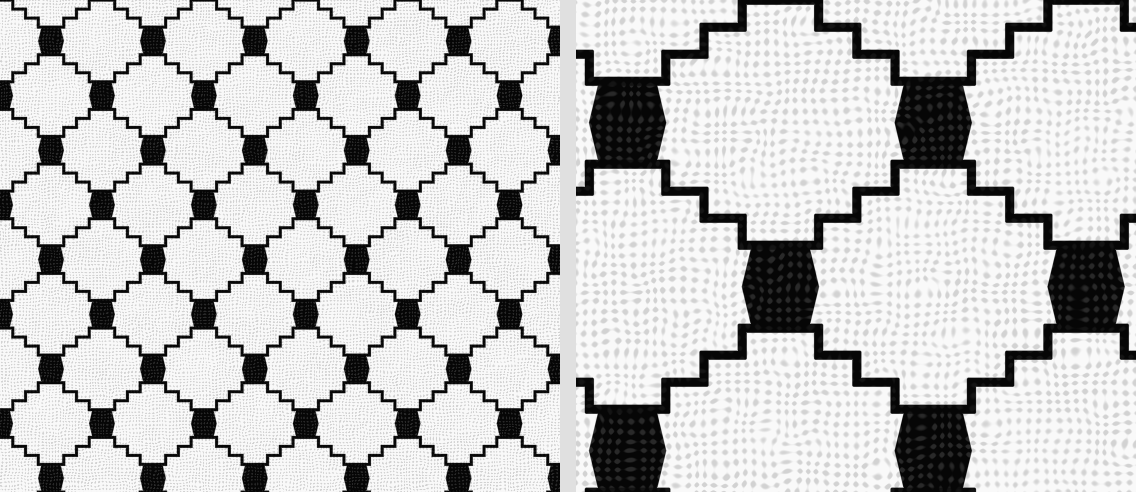
Left, the full canvas; right, a detail of the centre.
Give the GLSL for this pattern, as a WebGL 2 fragment shader.

```glsl
#version 300 es
precision highp float;
// Stepped black lattice joined by solid hexagons, on white woven canvas.

#define CELL vec2(0.2071, 0.2222)    // repeat size, in canvas heights
#define ORIGIN vec2(0.1037, 0.0280)  // centre of one hexagon
#define BAR_HEIGHT 0.0281            // hexagon centre to its flat edge
#define HEX_HALF_WIDTH 0.0262
#define HEX_SLOPE 0.24               // narrowing towards the flat edges
#define LINE_HALF 0.0031
#define CORNER 0.0012
#define THREADS 147.0                // weave threads per canvas height
#define PAPER_SHADE 0.15
#define INK_SHINE 0.14

uniform vec2 u_resolution;
out vec4 outColor;

const float TAU = 6.2831853;
const vec3 PAPER = vec3(0.975);
const vec3 INK = vec3(0.022);

float hash(vec2 p) {
    vec3 q = fract(vec3(p.xyx) * 0.1031);
    q += dot(q, q.yzx + 33.33);
    return fract((q.x + q.y) * q.z);
}

float noise(vec2 p) {
    vec2 i = floor(p), f = fract(p);
    f = f * f * (3.0 - 2.0 * f);
    return mix(mix(hash(i), hash(i + vec2(1, 0)), f.x),
               mix(hash(i + vec2(0, 1)), hash(i + vec2(1, 1)), f.x), f.y);
}

float boxDistance(vec2 p, vec2 halfSize) {
    vec2 d = abs(p) - halfSize;
    return length(max(d, 0.0)) + min(max(d.x, d.y), 0.0);
}

// Four treads and three risers, from one hexagon to its diagonal neighbour
float stairDistance(vec2 q) {
    float run = CELL.x / 8.0;
    float rise = (CELL.y * 0.5 - 2.0 * BAR_HEIGHT) / 3.0;
    float core = LINE_HALF - CORNER;
    float d = 1.0;
    for (int i = 0; i < 4; i++) {
        float k = float(i);
        vec2 tread = vec2((k + 0.5) * run, BAR_HEIGHT + k * rise);
        d = min(d, boxDistance(q - tread, vec2(run * 0.5 + core, core)));
        if (i < 3) {
            vec2 riser = tread + 0.5 * vec2(run, rise);
            d = min(d, boxDistance(q - riser, vec2(core, rise * 0.5 + core)));
        }
    }
    return d - CORNER;
}

float hexDistance(vec2 p) {
    p = abs(p);
    float side = (p.x + p.y * HEX_SLOPE - HEX_HALF_WIDTH)
               / length(vec2(1.0, HEX_SLOPE));
    return max(side, p.y - BAR_HEIGHT);
}

// Uneven crossed threads
float weaveHeight(vec2 t) {
    vec2 wobble = vec2(noise(t * 0.45), noise(t * 0.45 + 71.3)) - 0.5;
    vec2 wave = sin(TAU * (t + wobble * 0.9));
    return wave.x + wave.y + 0.9 * noise(t * 1.3 + 19.7);
}

// Slope of the weave towards a light at the upper left
float weaveRelief(vec2 p) {
    vec2 t = p * THREADS;
    float slope = weaveHeight(t) - weaveHeight(t + vec2(-0.35, 0.35));
    return slope * 0.28 * (0.75 + 0.5 * noise(t * 0.2 + 5.1));
}

float coverage(float d, float pixel) {
    return 1.0 - smoothstep(-0.75 * pixel, 0.75 * pixel, d);
}

void main() {
    vec2 p = gl_FragCoord.xy / u_resolution.y;
    float pixel = 1.0 / u_resolution.y;

    // Fold each repeat to one quarter, with a hexagon at two corners
    vec2 q = abs(mod(p - ORIGIN + 0.5 * CELL, CELL) - 0.5 * CELL);
    float hexagon = coverage(min(hexDistance(q), hexDistance(q - 0.5 * CELL)), pixel);
    float line = coverage(stairDistance(q), pixel);

    // Weave shadows on the paper and highlights on the ink
    float relief = weaveRelief(p);
    vec3 paper = PAPER - PAPER_SHADE * smoothstep(0.0, 0.8, -relief);
    float shine = mix(0.4, 1.0, hexagon * (1.0 - line));
    vec3 ink = INK + INK_SHINE * shine * smoothstep(0.0, 0.8, relief);

    outColor = vec4(mix(paper, ink, max(hexagon, line)), 1.0);
}
```
